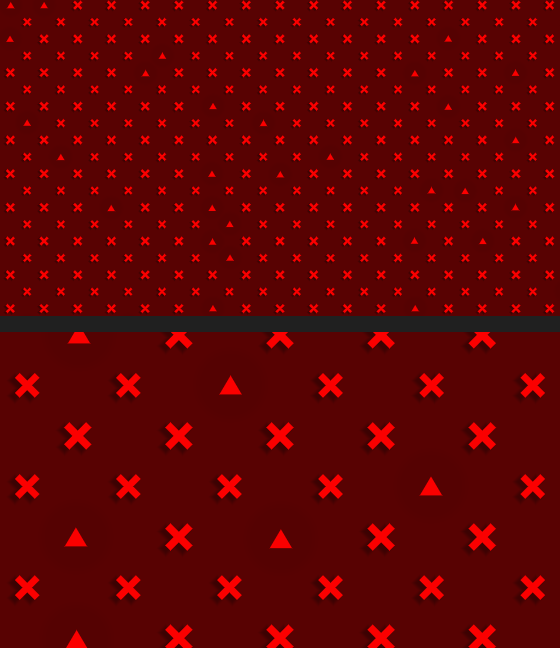
Top, the full canvas; bottom, a detail of the centre.
This pattern is drawn by a Shadertoy shader. Its source:

```glsl
// Staggered red crosses with soft shadows on dark maroon, some swapped for small triangles.
#define PITCH 0.10667          // lattice step, in canvas heights
#define ROW_SHIFT 0.0037       // height of the middle row above the centre
#define ARM vec2(0.0165, 0.0040) // half length and half width of a cross bar
#define SMALL_SCALE 0.90       // size of crosses in the in-between rows
#define TRIANGLE vec2(0.0118, 0.0100) // half base and half height
#define TRIANGLE_RATE 0.083    // share of crosses replaced
#define JITTER 0.004           // wander of the triangles
#define SHADOW_OFFSET vec2(-0.0050, -0.0030)
#define HALO_RADIUS 0.046
#define GROUND vec3(0.347, 0.006, 0.006)
#define SHADE vec3(0.235, 0.006, 0.006)
#define INK vec3(0.985, 0.0, 0.0)

// Integer hash: three values in 0..1 for a lattice cell
vec3 hashCell(ivec3 cell) {
    uvec3 v = uvec3(cell + 512) * 1664525u + 1013904223u;
    for (int i = 0; i < 2; i++) {
        v.x += v.y * v.z;
        v.y += v.z * v.x;
        v.z += v.x * v.y;
        v ^= v >> 16u;
    }
    return vec3(v & 65535u) / 65536.0;
}

float crossDistance(vec2 p, vec2 arm) {
    vec2 r = abs(vec2(p.x + p.y, p.x - p.y)) * 0.7071;
    r = vec2(max(r.x, r.y), min(r.x, r.y));
    return max(r.x - arm.x, r.y - arm.y);
}

float triangleDistance(vec2 p, vec2 size) {
    vec2 slope = normalize(vec2(2.0 * size.y, size.x));
    return max(-p.y - size.y, dot(vec2(abs(p.x), p.y - size.y), slope));
}

void mainImage(out vec4 fragColor, in vec2 fragCoord) {
    vec2 p = (fragCoord - 0.5 * iResolution.xy) / iResolution.y;
    float pixel = 1.0 / iResolution.y;
    float ink = 0.0, shade = 0.0;

    // Two interleaved square lattices: large crosses, then small ones
    for (int k = 0; k < 2; k++) {
        vec2 origin = vec2(0.0, ROW_SHIFT) + 0.5 * PITCH * vec2(k, 1 - k);
        vec2 cell = floor((p - origin) / PITCH + 0.5);
        vec2 q = p - origin - cell * PITCH;
        vec3 rnd = hashCell(ivec3(ivec2(cell), k));
        float d;

        if (rnd.x < TRIANGLE_RATE) {
            q -= (rnd.yz - 0.5) * JITTER;
            d = triangleDistance(q, TRIANGLE);
            // Faint round halo
            float halo = 1.0 - smoothstep(0.6 * HALO_RADIUS, HALO_RADIUS, length(q));
            shade = max(shade, 0.13 * halo);
        } else {
            vec2 arm = ARM * (k == 0 ? 1.0 : SMALL_SCALE);
            d = crossDistance(q, arm);
            // Drop shadow to the lower left
            float s = crossDistance(q - SHADOW_OFFSET, arm);
            shade = max(shade, 1.0 - smoothstep(-0.002, 0.004, s));
        }
        ink = max(ink, clamp(0.5 - d / pixel, 0.0, 1.0));
    }

    vec3 color = mix(GROUND, SHADE, shade);
    fragColor = vec4(mix(color, INK, ink), 1.0);
}
```
